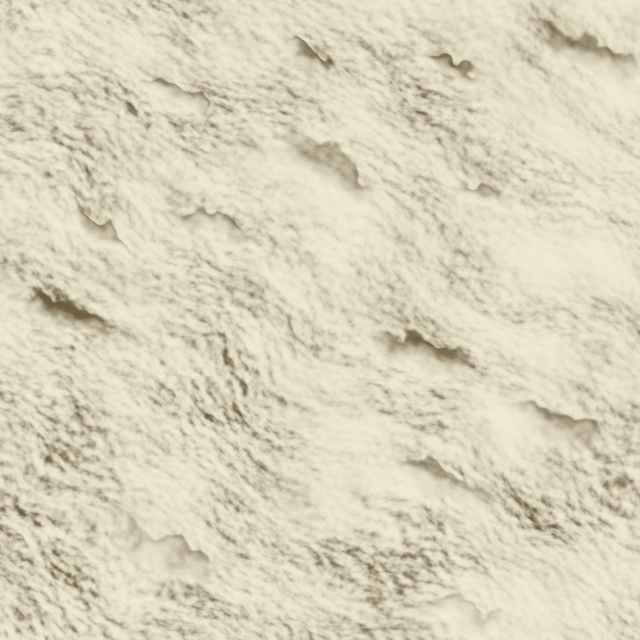
A WebGL 1 fragment shader for this texture:

```glsl
precision highp float;
// Pale, trodden sand: wind-drawn grains slanting down to the right, with hollows.
// Stretched gradient noise gives the relief, scattered dents are lit from above,
// and the summed shade is bent exponentially so that dark pits stay rare.

uniform vec2 u_resolution;

float hash(vec2 p) {
  vec3 q = fract(vec3(p.xyx) * 0.1031);
  q += dot(q, q.yzx + 33.33);
  return fract((q.x + q.y) * q.z);
}

// Dot product of a random unit gradient with the offset from its corner.
float corner(vec2 cell, vec2 offset) {
  float angle = 6.2832 * hash(cell);
  return dot(vec2(cos(angle), sin(angle)), offset);
}

float gradientNoise(vec2 p) {
  vec2 i = floor(p), f = p - i;
  vec2 u = f * f * f * (f * (f * 6.0 - 15.0) + 10.0);
  vec2 e = vec2(1.0, 0.0);
  float low = mix(corner(i, f), corner(i + e.xy, f - e.xy), u.x);
  float high = mix(corner(i + e.yx, f - e.yx), corner(i + e.xx, f - e.xx), u.x);
  return mix(low, high, u.y);
}

// Rotates into axes along and across a slope falling to the right.
vec2 alongSlope(vec2 p, float angle) {
  float c = cos(angle), s = sin(angle);
  return vec2(c * p.x - s * p.y, s * p.x + c * p.y);
}

// Height of clumps and grains, drawn out along the wind.
float sandHeight(vec2 w) {
  return 0.55 * gradientNoise(w * vec2(23.0, 38.0) + 7.3)
       + 0.58 * gradientNoise(w * vec2(52.0, 82.0) + 31.7);
}

// Scattered dents: x is their shade, y is how far they smooth the grains.
vec2 hollows(vec2 p) {
  vec2 g = p * 5.0 + 20.0;
  vec2 ragged = vec2(gradientNoise(p * 22.0 + 50.0), gradientNoise(p * 22.0 + 90.0));
  ragged += 0.5 * vec2(gradientNoise(p * 55.0 + 15.0), gradientNoise(p * 55.0 + 44.0));
  vec2 sum = vec2(0.0);
  for (int y = -1; y <= 1; y++) {
    for (int x = -1; x <= 1; x++) {
      vec2 cell = floor(g) + vec2(float(x), float(y));
      vec2 centre = cell + 0.2 + 0.6 * vec2(hash(cell + 3.1), hash(cell + 8.7));
      vec2 place = (centre - 20.0) / 5.0;
      float chance = 0.25 + 0.6 * smoothstep(0.7, 1.4, place.x + place.y);
      float present = step(hash(cell + 12.9), chance);
      float size = mix(0.4, 1.0, hash(cell + 17.3));
      vec2 q = alongSlope(g - centre, 0.2 + 0.4 * hash(cell + 23.5));
      q = (q + ragged * vec2(0.16, 0.14)) / (size * vec2(0.46, 0.15));
      float r = length(q);
      float inside = 1.0 - smoothstep(0.75, 1.15, r);
      float shadow = inside * smoothstep(-0.7, 0.9, q.y);
      float lip = smoothstep(0.6, 1.1, r) * (1.0 - smoothstep(1.1, 2.0, r))
                * smoothstep(0.0, 1.0, -q.y);
      sum += present * vec2(2.4 * shadow - 0.8 * lip, inside);
    }
  }
  return vec2(sum.x, min(sum.y, 1.0));
}

void main() {
  vec2 uv = gl_FragCoord.xy / min(u_resolution.x, u_resolution.y);

  // Wind axes, gently bent so the streaks do not run dead straight
  vec2 wind = alongSlope(uv, 0.54) + 10.0;
  wind.y += 0.05 * gradientNoise(uv * 3.5 + 5.0) + 0.010 * gradientNoise(uv * 13.0);

  // Relief lit from above, with finer grit on top
  float height = sandHeight(wind);
  float relief = 0.70 * (sandHeight(wind + vec2(0.002, 0.007)) - height) - 0.45 * height;
  float grit = 0.38 * gradientNoise(wind * vec2(105.0, 155.0))
             + 0.16 * gradientNoise(wind * vec2(190.0, 250.0) + 4.0);

  // Rough and smooth patches, clumps, long streaks and wide swells
  float patches = gradientNoise(wind * vec2(5.0, 9.0) + 61.0);
  float clumps = gradientNoise(wind * vec2(11.0, 19.0) + 37.0);
  float streaks = gradientNoise(wind * vec2(5.5, 25.0) + 83.0);
  float swell = gradientNoise(uv * 4.0 + 27.0);
  float rough = clamp(1.0 + 0.8 * patches - 0.3 * (uv.x + uv.y - 1.0), 0.5, 1.4);

  vec2 dent = hollows(uv);
  float shade = 3.1 * (relief + grit) * rough * (1.0 - 0.7 * dent.y);
  shade += 1.6 * patches + 1.3 * clumps + 1.2 * streaks + 1.0 * swell + dent.x;
  shade -= 0.35 * (uv.x + uv.y - 1.0);

  // Sunlit cream down to shadowed ochre, the darkest tones rolled off softly
  float darkness = 0.205 * exp(0.88 * shade);
  darkness = 1.5 * (1.0 - exp(-darkness / 1.5));
  vec3 sand = mix(vec3(0.945, 0.925, 0.838), vec3(0.60, 0.55, 0.44), darkness);
  gl_FragColor = vec4(sand, 1.0);
}
```
